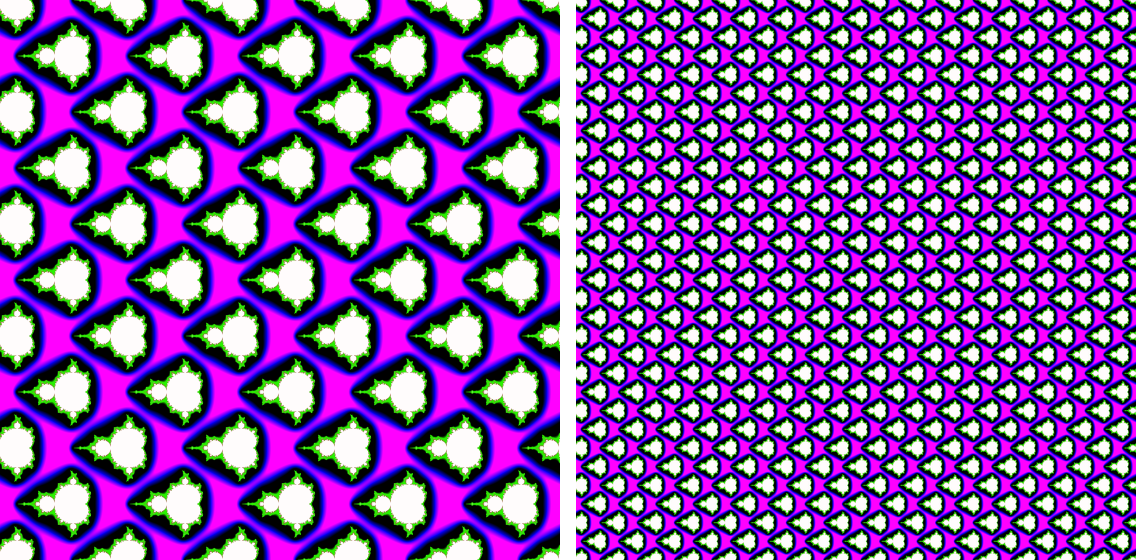
Left, the tile; right, the same tile 3 across and 3 down.
Give the GLSL for this pattern, as a WebGL 2 fragment shader.

```glsl
#version 300 es
precision highp float;
// Staggered rows of white Mandelbrot sets with green rims, in black drops on a violet glow.

#define REPEATS 5.0              // cells across and down, two motifs per cell
#define CELL_SPAN 3.75           // width of one cell in the complex plane
#define CELL_CENTRE vec2(-0.7, 0.0)
#define MAX_STEPS 64
#define BLEND 8.0                // sharpness where neighbouring glows meet
#define BLUE_RAMP vec2(0.07, 0.12)
#define PINK_RAMP vec2(0.115, 0.165)
#define GREEN_RAMP vec2(6.8, 8.6)
#define BROWN_RAMP vec2(13.0, 30.0)
#define SAMPLES 3                // antialiasing grid per side

uniform vec2 u_resolution;
out vec4 fragColor;

const vec3 GREEN = vec3(0.16, 0.95, 0.0);
const vec3 BROWN = vec3(0.62, 0.34, 0.24);
const vec3 WHITE = vec3(1.0, 0.99, 0.99);

// Smooth escape depth of c; MAX_STEPS when c stays bounded.
float escapeDepth(vec2 c) {
  vec2 z = vec2(0.0);
  for (int i = 1; i <= MAX_STEPS; i++) {
    z = vec2(z.x * z.x - z.y * z.y, 2.0 * z.x * z.y) + c;
    float size2 = dot(z, z);
    if (size2 > 1e4) return float(i) - log2(0.5 * log(size2));
  }
  return float(MAX_STEPS);
}

// Depth of the motif centred in each unit cell.
float latticeDepth(vec2 p) {
  return escapeDepth((fract(p) - 0.5) * CELL_SPAN + CELL_CENTRE);
}

float ramp(vec2 range, float x) {
  return clamp((x - range.x) / (range.y - range.x), 0.0, 1.0);
}

vec3 patternColor(vec2 uv) {
  // Two interleaved lattices make the half-step stagger.
  vec2 p = uv * REPEATS;
  float a = latticeDepth(p);
  float b = latticeDepth(p + 0.5);
  float nearest = max(a, b);
  if (nearest >= float(MAX_STEPS)) return WHITE;

  // Glow: black, then blue, then magenta away from the sets.
  float depth = nearest + log2(1.0 + exp2(-BLEND * abs(a - b))) / BLEND;
  float potential = exp2(-depth);
  vec3 glow = vec3(ramp(PINK_RAMP, potential), 0.0, ramp(BLUE_RAMP, potential));

  // Rim: green filaments, browning against the white interior.
  vec3 rim = mix(GREEN, BROWN, ramp(BROWN_RAMP, nearest));
  return mix(glow, rim, ramp(GREEN_RAMP, nearest));
}

void main() {
  vec3 sum = vec3(0.0);
  for (int y = 0; y < SAMPLES; y++) {
    for (int x = 0; x < SAMPLES; x++) {
      vec2 offset = (vec2(x, y) + 0.5) / float(SAMPLES) - 0.5;
      sum += patternColor((gl_FragCoord.xy + offset) / u_resolution);
    }
  }
  fragColor = vec4(sum / float(SAMPLES * SAMPLES), 1.0);
}
```
